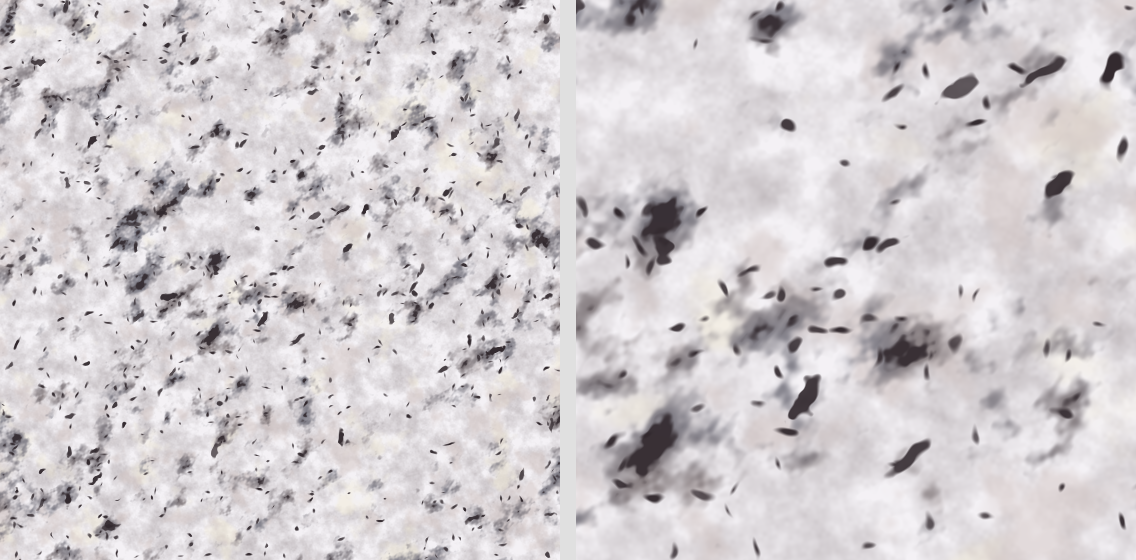
Left, the full canvas; right, a detail of the centre.
Give the GLSL for this texture, as a Shadertoy shader.

```glsl
// Polished white granite: mottled pale crystals, soft grey patches and slanted dark mica flecks.

const vec3 WHITE = vec3(0.955, 0.945, 0.960);
const vec3 PALE_SHADE = vec3(0.730, 0.702, 0.715);
const vec3 GREY = vec3(0.515, 0.495, 0.520);
const vec3 MICA = vec3(0.190, 0.155, 0.175);
const vec3 CREAM = vec3(0.950, 0.925, 0.850);
const vec3 ROSE = vec3(0.820, 0.765, 0.755);
const float SLANT = 0.8;

float hash(vec2 p) {
    vec3 q = fract(p.xyx * 0.1031);
    q += dot(q, q.yzx + 33.33);
    return fract((q.x + q.y) * q.z);
}

vec2 rotate(vec2 p, float angle) {
    float c = cos(angle), s = sin(angle);
    return vec2(c * p.x + s * p.y, c * p.y - s * p.x);
}

float noise(vec2 p) {
    vec2 i = floor(p), f = fract(p);
    f = f * f * (3.0 - 2.0 * f);
    float low = mix(hash(i), hash(i + vec2(1, 0)), f.x);
    float high = mix(hash(i + vec2(0, 1)), hash(i + vec2(1, 1)), f.x);
    return mix(low, high, f.y);
}

// Normalised sum of octaves, each turned to hide the lattice
float fbm(vec2 p, float gain) {
    float sum = 0.0, total = 0.0, weight = 1.0;
    for (int i = 0; i < 4; i++) {
        sum += weight * noise(p);
        total += weight;
        weight *= gain;
        p = rotate(p, 0.6) * 2.1 + 17.3;
    }
    return sum / total;
}

// Density of the grey minerals, stretched along the slant
float mineral(vec2 p) {
    vec2 q = rotate(p, SLANT) * vec2(23.0, 31.0);
    return fbm(q + 41.0, 0.6) + 0.13 * (noise(p * 6.0 + 9.0) - 0.5);
}

// Ragged slanted grains, gathered where the grey minerals are dense
float flecks(vec2 p, float cells, float density, float halfLength, float aspect,
             float spread, float soft, float seed) {
    vec2 home = floor(p * cells);
    float ragged = noise(p * 190.0 + seed) - 0.5;
    float cover = 0.0;
    for (int y = -1; y <= 1; y++)
    for (int x = -1; x <= 1; x++) {
        vec2 cell = home + vec2(x, y);
        vec2 key = cell + seed;
        vec2 jitter = vec2(hash(key + 3.7), hash(key + 71.3));
        vec2 center = (cell + 0.2 + 0.6 * jitter) / cells;
        float crowd = mix(0.15, 1.0, smoothstep(0.40, 0.68, mineral(center)));
        if (hash(key + 131.9) > density * crowd) continue;

        float size = halfLength * mix(0.4, 1.0, hash(key + 207.1));
        vec2 radii = size * vec2(1.0, aspect * mix(0.7, 1.3, hash(key + 257.7)));
        float angle = SLANT + spread * (hash(key + 311.3) - 0.5);
        vec2 q = rotate(p - center, angle);
        float d = (length(q / radii) - 1.0 + 0.9 * ragged) * radii.y;
        float strength = mix(0.7, 1.0, hash(key + 401.5));
        cover = max(cover, strength * (1.0 - smoothstep(-soft, soft, d)));
    }
    return cover;
}

void mainImage(out vec4 fragColor, in vec2 fragCoord) {
    vec2 p = fragCoord / iResolution.y;
    float soft = max(0.0011, 0.75 / iResolution.y);

    // Mottled pale ground
    float mottle = fbm(p * 38.0 + 5.0, 0.62);
    float light = clamp(0.71 + 1.45 * (mottle - 0.5), 0.0, 1.0);
    vec3 color = mix(PALE_SHADE, WHITE, light);

    // Faint cream and rose crystals
    float cream = smoothstep(0.62, 0.82, fbm(p * 19.0 + 83.0, 0.45));
    float rose = smoothstep(0.58, 0.80, fbm(p * 27.0 + 157.0, 0.45));
    color = mix(color, CREAM, 0.55 * cream);
    color = mix(color, ROSE, 0.50 * rose);

    // Grey patches with dark crusts at their densest parts
    float grain = mineral(p);
    float hue = noise(p * 24.0 + 223.0) - 0.5;
    vec3 grey = GREY + hue * vec3(0.05, 0.01, -0.03);
    color = mix(color, grey, smoothstep(0.54, 0.78, grain));
    color = mix(color, MICA, 0.9 * smoothstep(0.75, 0.83, grain));

    // Dark flecks, small and large, on a slightly bent surface
    vec2 bend = vec2(noise(p * 110.0 + 31.0), noise(p * 110.0 + 67.0)) - 0.5;
    vec2 bent = p + 0.004 * bend;
    float small = flecks(bent, 60.0, 0.40, 0.0055, 0.45, 2.6, soft, 500.0);
    float large = flecks(bent, 22.0, 0.33, 0.0140, 0.36, 1.6, soft, 800.0);
    color = mix(color, MICA, max(small, large));

    fragColor = vec4(color, 1.0);
}
```
